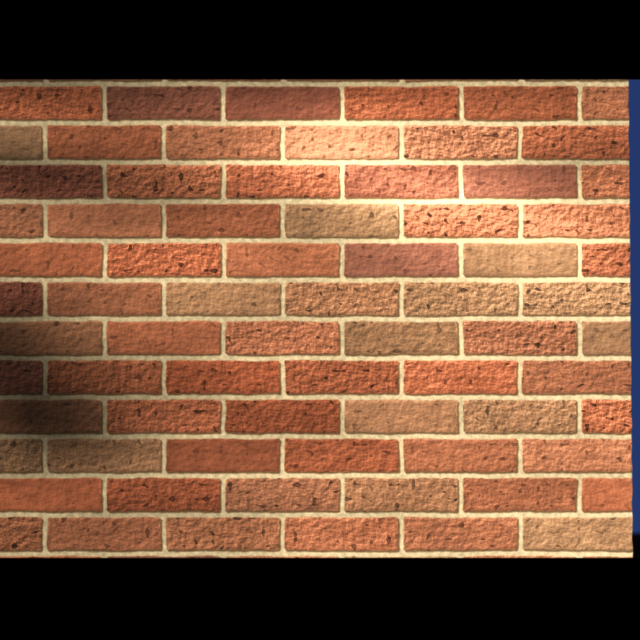
Give the GLSL for this texture, as a WebGL 2 fragment shader.

```glsl
#version 300 es
precision highp float;

uniform vec2 u_resolution;
out vec4 fragColor;

float hash(vec2 p) {
  vec3 q = fract(vec3(p.xyx) * 0.1031);
  q += dot(q, q.yzx + 33.33);
  return fract((q.x + q.y) * q.z);
}

vec2 gradient(vec2 cell) {
  float angle = 6.2832 * hash(cell);
  return vec2(cos(angle), sin(angle));
}

// Gradient noise, roughly -0.7 to 0.7
float noise(vec2 p) {
  vec2 i = floor(p), f = fract(p);
  vec2 u = f * f * f * (f * (f * 6.0 - 15.0) + 10.0);
  vec2 e = vec2(1.0, 0.0);
  float low = mix(dot(gradient(i), f), dot(gradient(i + e), f - e), u.x);
  float high = mix(dot(gradient(i + e.yx), f - e.yx), dot(gradient(i + 1.0), f - 1.0), u.x);
  return mix(low, high, u.y);
}

float fbm(vec2 p) {
  float sum = 0.0, amplitude = 0.6;
  for (int i = 0; i < 3; i++) {
    sum += amplitude * noise(p);
    p = p * 2.03 + 17.1;
    amplitude *= 0.5;
  }
  return sum;
}

float roundedBox(vec2 p, vec2 halfSize, float radius) {
  vec2 q = abs(p) - halfSize + radius;
  return length(max(q, 0.0)) + min(max(q.x, q.y), 0.0) - radius;
}

// Soft patch of light or shade, tilted by a slope
float patchAt(vec2 p, vec2 center, vec2 size, float slope) {
  vec2 d = p - center;
  d.y -= slope * d.x;
  d /= size;
  return exp(-dot(d, d));
}

// Dappled sunlight across the wall
float sunlight(vec2 p) {
  float light = mix(0.74, 1.02, smoothstep(0.0, 0.75, p.x));
  light += 0.50 * patchAt(p, vec2(0.64, 0.71), vec2(0.20, 0.055), -0.15);
  light += 0.28 * patchAt(p, vec2(0.82, 0.60), vec2(0.22, 0.07), -0.25);
  light += 0.22 * patchAt(p, vec2(0.50, 0.80), vec2(0.13, 0.06), 0.0);
  light += 0.16 * patchAt(p, vec2(0.15, 0.58), vec2(0.25, 0.05), 0.0);
  light -= 0.46 * patchAt(p, vec2(0.03, 0.43), vec2(0.15, 0.09), -0.3);
  light -= 0.24 * patchAt(p, vec2(0.12, 0.72), vec2(0.24, 0.035), -0.12);
  light -= 0.22 * patchAt(p, vec2(0.06, 0.33), vec2(0.18, 0.06), 0.0);
  light -= 0.26 * patchAt(p, vec2(0.95, 0.75), vec2(0.12, 0.035), 0.0);
  light -= 0.20 * smoothstep(0.82, 0.87, p.y);
  return light + 0.16 * noise(p * vec2(5.0, 13.0));
}

vec3 brickWall(vec2 p, float pixel) {
  vec2 pitch = vec2(0.1855, 0.0612);
  vec2 q = p + 0.0022 * vec2(noise(p * 24.0), noise(p * 19.0 + 40.0))
             + 0.0012 * vec2(noise(p * 95.0), noise(p * 95.0 + 70.0));

  // Alternate courses are shifted by about half a brick
  float row = floor((q.y - 0.1354) / pitch.y);
  q -= vec2(mod(row, 2.0) < 0.5 ? 0.070 : 0.163, 0.1354);
  vec2 id = vec2(floor(q.x / pitch.x), row);
  vec2 local = q - (id + 0.5) * pitch;
  vec2 halfBrick = 0.5 * pitch - vec2(0.0043, 0.0050);
  float edge = roundedBox(local, halfBrick, 0.003);
  float soft = 0.0011 + pixel;
  float brick = 1.0 - smoothstep(-soft, soft, edge);
  float shadow = 1.0 - smoothstep(-soft, soft, roundedBox(local - vec2(0.0022, -0.0026), halfBrick, 0.003));

  // Each brick has its own fired clay tint
  float kind = hash(id + 31.0);
  vec3 clay = mix(vec3(0.73, 0.39, 0.25), vec3(0.76, 0.49, 0.34), hash(id + 7.0));
  clay = mix(clay, vec3(0.68, 0.52, 0.36), 0.8 * smoothstep(0.72, 0.9, kind));
  clay = mix(clay, vec3(0.52, 0.32, 0.26), 0.6 * (1.0 - smoothstep(0.08, 0.2, kind)));
  clay *= 0.9 + 0.2 * hash(id + 53.0);

  // Blotches, raked relief and pits
  vec2 grain = p * vec2(95.0, 115.0) + id * 9.0;
  float rough = 0.4 + 0.9 * hash(id + 19.0);
  float relief = fbm(grain) - fbm(grain + vec2(-0.22, 0.28));
  clay *= 1.0 + 0.22 * fbm(p * vec2(30.0, 45.0) + id) + 0.65 * rough * relief;
  clay *= 1.0 - 0.4 * rough * smoothstep(0.30, 0.5, noise(grain * 0.8 + 23.0));
  clay *= 1.0 + 0.12 * smoothstep(-0.006, 0.0, edge) * sign(local.y);

  vec3 mortar = vec3(0.95, 0.84, 0.63) * (1.02 + 0.30 * fbm(p * 120.0));
  mortar *= mix(vec3(1.0), vec3(0.42, 0.35, 0.28), 0.85 * shadow);
  vec3 color = mix(mortar, clay, brick) * sunlight(p);
  return mix(color, vec3(1.0, 0.90, 0.72), 0.35 * smoothstep(0.75, 1.3, color.r));
}

void main() {
  vec2 p = gl_FragCoord.xy / u_resolution;
  float pixel = 0.7 / min(u_resolution.x, u_resolution.y);
  float soft = 0.0008 + pixel;

  // Blue strip beyond the ragged right end of the wall
  vec3 strip = mix(vec3(0.02), vec3(0.14, 0.22, 0.42), smoothstep(0.160, 0.172, p.y));
  float wallEnd = 0.990 - 0.009 * p.y + 0.002 * noise(vec2(p.y * 40.0, 3.0));
  vec3 color = mix(brickWall(p, pixel), strip, smoothstep(-soft, soft, p.x - wallEnd));

  // Black bands above and below
  float inside = smoothstep(-soft, soft, 0.374 - abs(p.y - 0.502));
  fragColor = vec4(clamp(color, 0.0, 1.0) * inside, 1.0);
}
```
